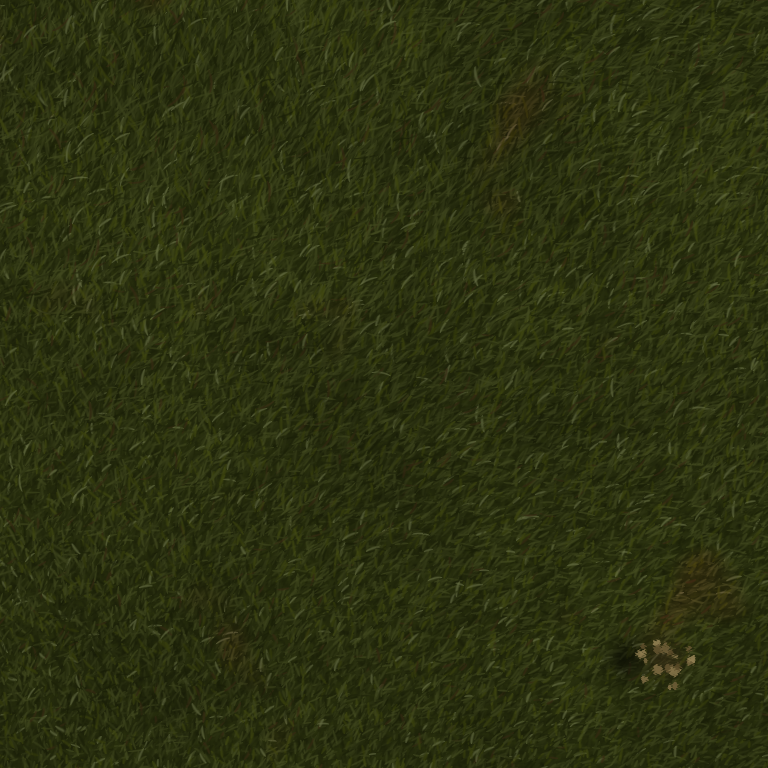
Write a Shadertoy shader that draws this texture.

```glsl
vec3 hash3(vec2 p) {
    vec3 q = fract(p.xyx * vec3(0.1031, 0.1030, 0.0973));
    q += dot(q, q.yxz + 33.33);
    return fract((q.xxy + q.yzz) * q.zyx);
}

float waves(vec2 p) {
    float sum = 0.0, weight = 0.5;
    for (int i = 0; i < 4; i++) {
        p = mat2(0.8, 0.6, -0.6, 0.8) * p * 1.7 + 2.3;
        sum += weight * sin(p.x + 1.4 * sin(p.y)) * cos(p.y * 0.8);
        weight *= 0.65;
    }
    return sum;
}

vec3 bladeColor(vec3 rnd) {
    vec3 color = mix(vec3(0.095, 0.115, 0.022), vec3(0.265, 0.295, 0.125), rnd.x);
    color = mix(color, vec3(0.25, 0.28, 0.045), 0.7 * step(0.90, rnd.y));
    color = mix(color, vec3(0.38, 0.41, 0.25), step(0.975, rnd.z));
    return mix(color, vec3(0.21, 0.16, 0.07), step(rnd.z, 0.02));
}

// One jittered, slightly bent blade per cell, searched in the neighbouring cells
vec3 grassLayer(vec3 color, vec2 uv, float layer) {
    float cell = 0.0195;
    vec2 p = uv / cell + hash3(vec2(layer, 7.0)).xy * 9.0;
    vec2 id = floor(p);
    float lean = mix(1.2, 0.68, smoothstep(0.0, 0.8, uv.x)) + 0.15 * sin(uv.y * 7.0 + uv.x * 4.0);
    float spread = mix(1.7, 1.1, smoothstep(0.0, 0.7, uv.x + 0.4 * uv.y));
    for (int y = -1; y <= 1; y++)
    for (int x = -1; x <= 1; x++) {
        vec2 home = id + vec2(x, y);
        vec3 place = hash3(home + layer * 71.3);
        vec3 tint = hash3(home + layer * 37.7 + 190.0);
        float angle = lean + spread * (place.z + tint.y - 1.0);
        vec2 dir = vec2(cos(angle), sin(angle));
        vec2 d = p - home - place.xy;
        float along = dot(d, dir);
        float across = dot(d, vec2(-dir.y, dir.x)) + (tint.z - 0.5) * 0.5 * along * along;
        float halfLength = mix(0.4, 0.72, clamp(uv.y, 0.0, 1.0)) * mix(0.65, 1.3, fract(place.z * 13.0));
        float taper = 1.0 - pow(along / halfLength, 2.0);
        float width = mix(0.11, 0.18, tint.y) * sqrt(max(taper, 0.0)) + 0.4 / (cell * iResolution.y) * 0.1;
        float mask = (1.0 - smoothstep(0.0, width, abs(across))) * smoothstep(0.0, 0.3, taper);
        color = mix(color, bladeColor(tint), 0.68 * mask);
    }
    return color;
}

// Pale crumbs scattered round a centre, with a shadow on their left
vec3 paleClump(vec3 color, vec2 uv) {
    vec2 p = uv - vec2(0.865, 0.14);
    color *= 1.0 - 0.5 * exp(-dot(p + vec2(0.05, 0.0), p + vec2(0.05, 0.0)) / 0.0006);
    color = mix(color, vec3(0.20, 0.15, 0.08), 0.5 * exp(-dot(p, p) / 0.0005));
    float soft = max(0.0015, 1.0 / iResolution.y);
    float ragged = 0.0018 * sin(p.x * 900.0 + 2.0 * sin(p.y * 700.0)) * sin(p.y * 800.0);
    for (int i = 0; i < 24; i++) {
        vec3 rnd = hash3(vec2(float(i) * 5.0 + 3.0, 41.0));
        float angle = 2.4 * float(i) + rnd.x;
        vec2 center = vec2(cos(angle), sin(angle)) * mix(0.012, 0.037, rnd.y);
        float edge = length(p - center) - mix(0.002, 0.0065, rnd.z) + ragged;
        vec3 crumb = mix(vec3(0.34, 0.28, 0.15), vec3(0.58, 0.51, 0.33), fract(rnd.z * 7.0));
        color = mix(color, crumb, 0.9 * (1.0 - smoothstep(-soft, soft, edge)));
    }
    return color;
}

void mainImage(out vec4 fragColor, in vec2 fragCoord) {
    vec2 uv = fragCoord / iResolution.y;

    // Shaded undergrowth
    vec3 color = vec3(0.135, 0.158, 0.042) * (1.0 + 0.25 * waves(uv * 110.0));

    // Overlapping blades
    for (int i = 0; i < 12; i++) color = grassLayer(color, uv, float(i));

    // Broad light variation and dry brownish patches
    color *= 1.0 + 0.09 * waves(uv * 5.0) + 0.05 * waves(uv * 28.0);
    float dry = smoothstep(0.4, 0.95, waves(uv * 6.0 + 11.0));
    color = mix(color, color * vec3(1.22, 0.97, 1.05), dry);

    fragColor = vec4(paleClump(color, uv), 1.0);
}
```
